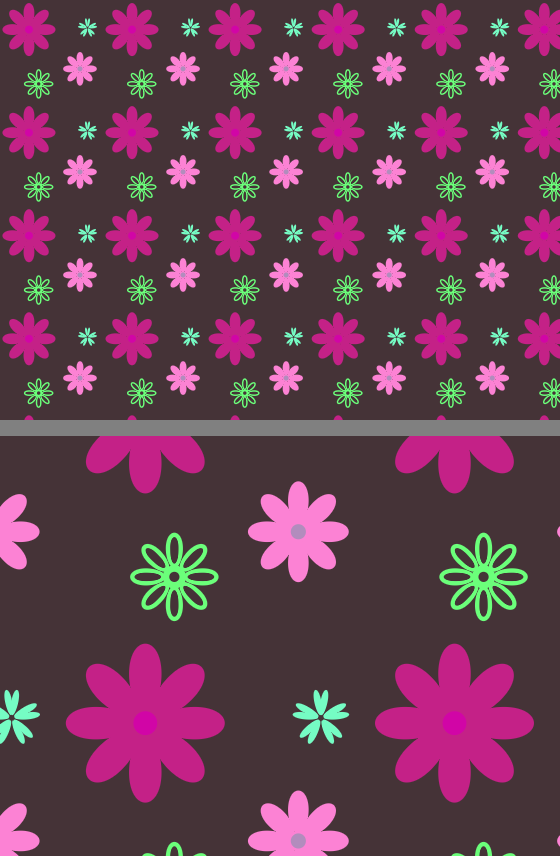
Top, the full canvas; bottom, a detail of the centre.
A WebGL 1 fragment shader for this pattern:

```glsl
precision highp float;
// Rows of four kinds of flower repeated on a dark plum ground.
// Each flower folds the plane into one petal sector, where an
// egg-shaped distance function is filled, outlined or paired.

uniform vec2 u_resolution;

// Offset from the nearest repeat of a flower, scaled to unit radius.
vec2 flowerSpace(vec2 p, vec2 center, float radius) {
  return (fract(p - center + 0.5) - 0.5) / radius;
}

// Fold the plane so that every petal points along +y.
vec2 foldPetals(vec2 p, float count) {
  float sector = 6.2831853 / count;
  float angle = mod(atan(p.x, p.y) + 0.5 * sector, sector) - 0.5 * sector;
  return length(p) * vec2(sin(angle), cos(angle));
}

float ellipseDist(vec2 p, vec2 radii) {
  float k = length(p / radii);
  return k * (k - 1.0) / max(length(p / (radii * radii)), 0.001);
}

// Petal from near the flower center to y = 1, fuller toward its tip.
float petalDist(vec2 p, float inner, float halfWidth) {
  float halfLength = 0.5 * (1.0 - inner);
  p.x *= 1.18 - 0.28 * p.y;
  return ellipseDist(p - vec2(0.0, 1.0 - halfLength), vec2(halfWidth, halfLength));
}

float coverage(float dist, float pixel) {
  return clamp(0.5 - dist / pixel, 0.0, 1.0);
}

// Eight solid petals around a colored eye.
vec3 solidFlower(vec3 base, vec2 p, float pixel, vec3 petalColor, vec3 eyeColor) {
  float eye = length(p) - 0.15;
  float petals = min(petalDist(foldPetals(p, 8.0), 0.14, 0.207), eye - 0.06);
  base = mix(base, petalColor, coverage(petals, pixel));
  return mix(base, eyeColor, coverage(eye, pixel));
}

// Eight outlined petals around a ring.
vec3 outlineFlower(vec3 base, vec2 p, float pixel, vec3 color) {
  float petal = petalDist(foldPetals(p, 8.0), 0.2, 0.195);
  float outline = abs(petal + 0.05) - 0.05;
  float ring = abs(length(p) - 0.19) - 0.075;
  return mix(base, color, coverage(min(outline, ring), pixel));
}

// Five petals, each split into two slender leaves.
vec3 splitFlower(vec3 base, vec2 p, float pixel, vec3 color) {
  vec2 q = foldPetals(p, 5.0);
  q.x = abs(q.x);
  float tilt = 0.19;
  q = vec2(q.x * cos(tilt) - q.y * sin(tilt), q.x * sin(tilt) + q.y * cos(tilt));
  return mix(base, color, coverage(petalDist(q, 0.1, 0.125), pixel));
}

void main() {
  // Square tiles, anchored at the top left; 4.075 fit the canvas height.
  float scale = 4.075 / u_resolution.y;
  vec2 p = (gl_FragCoord.xy - vec2(0.0, u_resolution.y)) * scale;
  vec3 color = vec3(0.27, 0.20, 0.215);

  // Large magenta flower.
  color = solidFlower(color, flowerSpace(p, vec2(0.281, -0.287), 0.257), scale / 0.257,
                      vec3(0.77, 0.13, 0.53), vec3(0.82, 0.02, 0.65));
  // Medium pink flower.
  color = solidFlower(color, flowerSpace(p, vec2(0.776, -0.668), 0.163), scale / 0.163,
                      vec3(0.99, 0.51, 0.83), vec3(0.70, 0.55, 0.74));
  // Outlined green flower.
  color = outlineFlower(color, flowerSpace(p, vec2(0.375, -0.814), 0.143), scale / 0.143,
                        vec3(0.42, 1.0, 0.48));
  // Small mint flower.
  color = splitFlower(color, flowerSpace(p, vec2(0.849, -0.27), 0.092), scale / 0.092,
                      vec3(0.46, 0.99, 0.77));

  gl_FragColor = vec4(color, 1.0);
}
```
